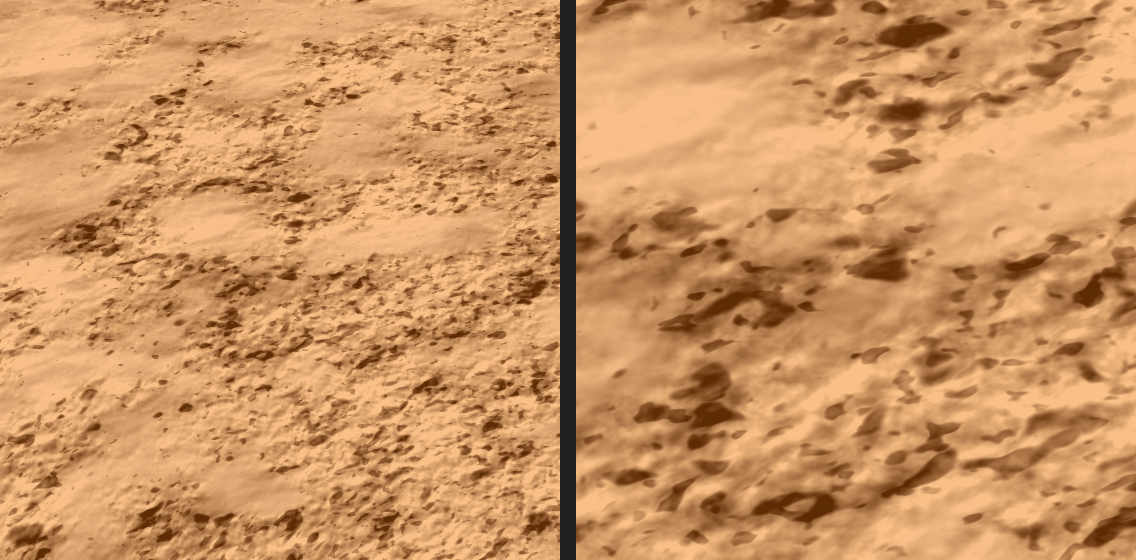
Left, the full canvas; right, a detail of the centre.
This texture is drawn by a Shadertoy shader. Its source:

```glsl
// A sunlit slope of dry sand: smooth drifts above, broken clods and pits below.
// Gradient noise on a tilted, foreshortened plane gives drifts, relief and shadow;
// the summed tone then runs along one ramp from dark earth to pale sand.

vec2 hash22(vec2 p) {
    vec3 a = fract(p.xyx * vec3(0.1031, 0.1030, 0.0973));
    a += dot(a, a.yzx + 33.33);
    return fract((a.xx + a.yz) * a.zy);
}

float cornerSlope(vec2 cell, vec2 offset) {
    return dot(hash22(cell) * 2.0 - 1.0, offset);
}

// Gradient noise, roughly -1 to 1
float noise(vec2 p) {
    vec2 i = floor(p), f = p - i;
    vec2 u = f * f * f * (f * (f * 6.0 - 15.0) + 10.0);
    vec2 e = vec2(1.0, 0.0);
    float low = mix(cornerSlope(i, f), cornerSlope(i + e, f - e), u.x);
    float high = mix(cornerSlope(i + e.yx, f - e.yx), cornerSlope(i + 1.0, f - 1.0), u.x);
    return 2.0 * mix(low, high, u.y);
}

float fbm(vec2 p) {
    float sum = 0.0, amp = 0.5;
    for (int k = 0; k < 4; k++) {
        sum += amp * noise(p);
        p = mat2(0.9, 0.44, -0.44, 0.9) * p * 2.0 + 17.3;
        amp *= 0.5;
    }
    return sum;
}

// Foreshortened ground plane whose grain climbs to the right
vec2 groundPlane(vec2 uv) {
    vec2 q = vec2((uv.x - 0.5) * (1.0 + 0.35 * uv.y), uv.y * (1.1 + 0.6 * uv.y));
    q.y -= (0.45 - 0.24 * uv.y) * uv.x;
    return q + 5.0;
}

// Shadowed hollows: lumpy noise blobs, opened up where the ground is broken
float hollows(vec2 p, float broken, float threshold) {
    float blob = noise(p) + 0.4 * noise(p * 2.3 + 9.1);
    return smoothstep(threshold, threshold + 0.42, blob + 0.6 * (broken - 1.0));
}

void mainImage(out vec4 fragColor, in vec2 fragCoord) {
    vec2 uv = fragCoord / iResolution.xy;
    vec2 ground = groundPlane(uv);

    // Broken ground gathers toward the lower right, in clumps
    float bias = 0.8 * uv.x - 0.9 * uv.y + 0.36;
    float rough = smoothstep(-0.2, 0.22, fbm(ground * vec2(4.2, 5.5) + 3.7) + 0.3 * bias);
    float clump = fbm(ground * vec2(8.0, 10.0) + 33.0);
    float broken = rough + 0.8 * clump;

    // Bend the plane a little so that clods look crumbled
    vec2 q = ground + 0.004 * vec2(noise(ground * 27.0), noise(ground * 27.0 + 41.0));

    // Soft drifts and damp stains
    float tone = 1.02 + 0.34 * fbm(ground * vec2(2.6, 5.0) + 1.9);
    tone -= 0.19 * smoothstep(0.06, 0.3, fbm(ground * vec2(4.0, 7.0) + 28.0));
    tone -= rough * (0.06 + 0.24 * smoothstep(0.0, 0.35, clump));

    // Relief lit from the upper left
    vec2 sunStep = vec2(-0.004, 0.010);
    float lit = fbm(q * 27.0) - fbm((q + sunStep) * 27.0);
    tone += lit * mix(0.13, 0.8, rough);

    // Low wind ripples on the smooth sand
    float ripple = noise(ground * vec2(6.0, 22.0) + 12.0);
    tone -= 0.15 * (1.0 - rough) * smoothstep(0.25, 0.7, ripple);

    // Shadows in three sizes, merging where they overlap
    float shade = 0.72 * hollows(q * vec2(12.0, 16.0) + 60.0, broken, 0.52);
    shade = max(shade, 0.66 * hollows(q * vec2(24.0, 30.0) + 75.0, broken, 0.34));
    shade = max(shade, 0.5 * hollows(q * vec2(46.0, 54.0) + 90.0, broken, 0.27));
    tone -= shade;

    // Fine grain
    tone += mix(0.03, 0.07, rough) * noise(q * 115.0);
    tone = clamp(tone, -0.06, 1.12);

    vec3 darkEarth = vec3(0.40, 0.20, 0.04);
    vec3 paleSand = vec3(0.91, 0.69, 0.49);
    vec3 color = mix(darkEarth, paleSand, tone);
    color.b -= 0.02 * rough * smoothstep(0.6, 1.0, tone);
    fragColor = vec4(color, 1.0);
}
```
